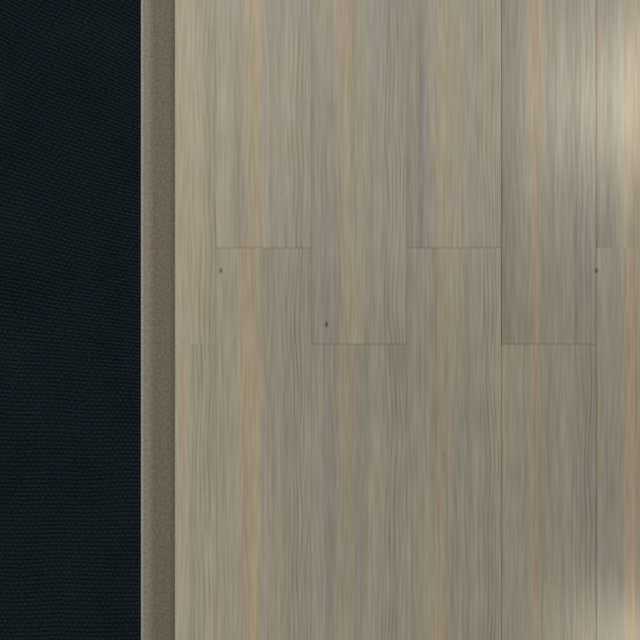
Reproduce this texture procedurally as a Shadertoy shader.

```glsl
// Pale oak floorboards beside a dark woven carpet, divided by a metal threshold strip.

const float CARPET_EDGE = 0.2200;
const float STRIP_EDGE = 0.2735;
const float BOARD_WIDTH = 0.1485;
const float BOARD_ORIGIN = 0.338;
const float JOINT_HIGH = 0.613;
const float JOINT_LOW = 0.462;
const float SEAM_WIDTH = 0.0012;
const float WEAVE_ROWS = 150.0;
const float WEAVE_COLUMNS = 125.0;
const float GRAIN_CONTRAST = 0.075;
const float VEIN_CONTRAST = 0.055;
const vec3 CARPET_DARK = vec3(0.045, 0.073, 0.083);
const vec3 CARPET_LIGHT = vec3(0.125, 0.155, 0.165);
const vec3 STRIP_COLOR = vec3(0.405, 0.375, 0.315);
const vec3 STRIP_LIP = vec3(0.485, 0.450, 0.385);
const vec3 WOOD_COLOR = vec3(0.545, 0.522, 0.466);
const vec3 WOOD_TAN = vec3(0.030, 0.006, -0.022);
const vec3 LAMP_COLOR = vec3(0.210, 0.198, 0.170);

float hash(vec2 p) {
    vec3 q = fract(vec3(p.xyx) * 0.1031);
    q += dot(q, q.yzx + 33.33);
    return fract((q.x + q.y) * q.z);
}

vec2 gradient(vec2 cell) {
    float angle = 6.28318 * hash(cell);
    return vec2(cos(angle), sin(angle));
}

// Gradient noise, about -0.7 to 0.7
float noise(vec2 p) {
    vec2 i = floor(p), f = fract(p);
    vec2 u = f * f * f * (f * (f * 6.0 - 15.0) + 10.0);
    vec2 e = vec2(1.0, 0.0);
    float low = mix(dot(gradient(i), f), dot(gradient(i + e), f - e), u.x);
    float high = mix(dot(gradient(i + e.yx), f - e.yx), dot(gradient(i + 1.0), f - 1.0), u.x);
    return mix(low, high, u.y);
}

// Soft line centred on distance zero
float line(float d, float width, float px) {
    return 1.0 - smoothstep(0.0, width + px, abs(d));
}

vec3 carpet(vec2 p) {
    // Rows tilt towards the top, where the weave reads as diagonal
    float tilt = 0.45 * smoothstep(0.2, 1.0, p.y);
    float bend = 0.006 * noise(p * vec2(9.0, 6.0));
    float row = (p.y + tilt * p.x + bend) * WEAVE_ROWS;
    float offset = 0.5 * mod(floor(row), 2.0);
    float column = p.x * WEAVE_COLUMNS + offset;
    float thread = 0.5 + 0.5 * cos(6.28318 * (row - 0.5));
    float knot = 0.5 + 0.5 * cos(6.28318 * column);
    float fiber = noise(p * vec2(190.0, 260.0));
    float patchy = noise(p * vec2(14.0, 10.0) + 5.0);
    float tone = 0.12 + thread * (0.28 + 0.34 * knot) + 0.42 * fiber + 0.15 * patchy;
    return mix(CARPET_DARK, CARPET_LIGHT, clamp(tone, 0.0, 1.0));
}

vec3 strip(vec2 p, float px) {
    float across = (p.x - CARPET_EDGE) / (STRIP_EDGE - CARPET_EDGE);
    vec3 color = mix(STRIP_LIP, STRIP_COLOR, smoothstep(0.18, 0.42, across));
    color += 0.05 * noise(p * vec2(230.0, 210.0));
    color += 0.09 * line(p.x - CARPET_EDGE - 0.002, 0.002, px);
    color *= 1.0 - 0.12 * smoothstep(0.8, 1.0, across);
    return color * (0.96 + 0.08 * p.y);
}

vec3 wood(vec2 p, float px) {
    // Boards alternate between two heights of butt joint
    float along = (p.x - BOARD_ORIGIN) / BOARD_WIDTH;
    float id = floor(along), local = fract(along);
    float joint = mix(JOINT_HIGH, JOINT_LOW, mod(id, 2.0));
    float above = smoothstep(-px, px, p.y - joint);
    float seed = id * 7.3 + step(joint, p.y) * 31.7;

    // Broad streaks, fine pores and wavy veins
    float broad = noise(vec2(p.x * 34.0, p.y * 1.3 + seed));
    float streak = noise(vec2(p.x * 95.0, p.y * 2.5 + seed));
    float pores = noise(vec2(p.x * 240.0, p.y * 14.0 + seed));
    float warp = noise(vec2(p.x * 22.0, p.y * 7.0 + seed));
    float vein = pow(0.5 + 0.5 * sin(p.x * 950.0 + warp * 9.0), 3.0);
    float veinMask = smoothstep(0.20, 0.03, abs(local - 0.87 + 0.08 * warp));

    float tone = GRAIN_CONTRAST * (0.45 * broad + 0.45 * streak + 0.65 * pores);
    tone -= VEIN_CONTRAST * vein * veinMask * (0.65 + 0.7 * noise(p * vec2(40.0, 9.0)));
    tone -= 0.030 * above * smoothstep(0.20, 0.14, local) * smoothstep(0.5, 1.5, id);
    tone += 0.012 * (hash(vec2(id, floor(seed))) - 0.5);
    vec3 color = WOOD_COLOR + tone;
    color += WOOD_TAN * (0.9 * broad + 0.8 * smoothstep(0.18, 0.0, abs(local - 0.37)));

    // Seams and joints
    float seam = (min(local, 1.0 - local)) * BOARD_WIDTH;
    float seamDepth = id < 3.0 && local < 0.5 || id < 2.5 ? 0.025 : 0.085;
    color -= seamDepth * line(seam, SEAM_WIDTH, px);
    float jointMask = step(0.0, id) * step(id, 3.0);
    color -= 0.040 * jointMask * line(p.y - joint, SEAM_WIDTH, px);

    // Small dark knots
    vec2 knots[3] = vec2[3](vec2(0.345, 0.577), vec2(0.510, 0.493), vec2(0.932, 0.577));
    for (int i = 0; i < 3; i++) {
        float d = length((p - knots[i]) * vec2(1.0, 0.65));
        color -= 0.16 * smoothstep(0.0042, 0.0008, d);
    }

    // Warm light by the strip, lamp reflections on the right
    color += vec3(0.070, 0.056, 0.032) * exp(-(p.x - STRIP_EDGE) * 9.0);
    color += 0.045 * smoothstep(0.45, 1.0, p.y);
    color -= 0.022 * smoothstep(0.35, 0.6, p.x) * smoothstep(0.65, 0.35, p.y);
    vec2 upper = (p - vec2(0.97, 0.84)) / vec2(0.115, 0.145);
    vec2 lower = (p - vec2(0.98, -0.01)) / vec2(0.110, 0.090);
    color += LAMP_COLOR * (0.82 * exp(-dot(upper, upper)) + 0.80 * exp(-dot(lower, lower)));
    return color;
}

void mainImage(out vec4 fragColor, in vec2 fragCoord) {
    vec2 p = fragCoord / iResolution.xy;
    float px = 1.0 / iResolution.x;
    vec3 color = mix(carpet(p), strip(p, px), smoothstep(-px, px, p.x - CARPET_EDGE));
    color = mix(color, wood(p, px), smoothstep(-px, px, p.x - STRIP_EDGE));
    fragColor = vec4(clamp(color, 0.0, 1.0), 1.0);
}
```
